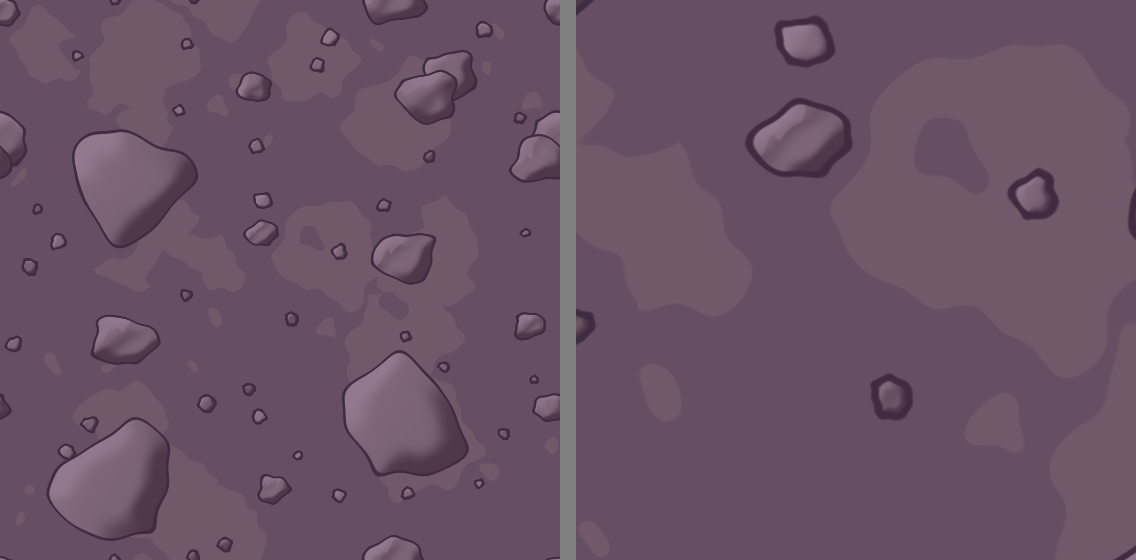
Left, the full canvas; right, a detail of the centre.
This texture is drawn by a three.js fragment shader. Its source:

```glsl
varying vec2 vUv;

// Palette
const vec3 GROUND = vec3(0.400, 0.310, 0.385);
const vec3 STAIN = vec3(0.443, 0.350, 0.410);
const vec3 OUTLINE = vec3(0.25, 0.17, 0.25);
const vec3 STONE_DARK = vec3(0.31, 0.22, 0.29);
const vec3 STONE_MID = vec3(0.48, 0.39, 0.46);
const vec3 STONE_LIGHT = vec3(0.58, 0.475, 0.555);

// Sizes and counts, in canvas widths
const float LARGE = 0.108;
const float MEDIUM = 0.056;
const float SMALL = 0.031;
const float PEBBLE_MIN = 0.007;
const float PEBBLE_MAX = 0.016;
const float STONES = 14.0;
const float PEBBLES = 40.0;
const float LINE = 0.0022;
const float EDGE = 0.0010;

// Stone form
const float FACETS = 7.0;
const float CREASE = 13.0;
const float LIGHT_ANGLE = 2.35;
const vec2 SPREAD = vec2(0.75488, 0.56984);
const vec2 STONE_SHIFT = vec2(-0.06, -0.578);
const float TAU = 6.28319;

float hash(float n) {
  return fract(sin(n * 12.9898 + 4.137) * 4375.85);
}

vec3 hash3(vec2 c) {
  float n = dot(c, vec2(7.13, 31.71));
  return vec3(hash(n), hash(n + 0.37), hash(n + 0.71));
}

// Shortest offset on the repeating canvas
vec2 wrapOffset(vec2 d) {
  return fract(d + 0.5) - 0.5;
}

// Distance to round blobs scattered over a repeating grid
float blobs(vec2 p, float cells, float chance, float minR, float maxR) {
  vec2 g = p * cells;
  float d = 1.0;
  for (int y = -1; y <= 1; y++) {
    for (int x = -1; x <= 1; x++) {
      vec2 cell = floor(g) + vec2(x, y);
      vec2 id = mod(cell, cells);
      vec3 h = hash3(id + cells);
      vec2 centre = cell + 0.2 + 0.6 * h.xy;
      float blob = length(g - centre) - mix(minR, maxR, hash(h.x * 91.0));
      if (h.z < chance) d = min(d, blob);
    }
  }
  return d / cells;
}

// Flat ground stains: wavy blobs, bitten by others, plus small spots
float stains(vec2 p) {
  vec2 w = p + 0.016 * sin(TAU * (p.yx * 4.0 + vec2(0.1, 0.6)))
             + 0.008 * sin(TAU * (p.yx * 11.0 + p * 3.0))
             + 0.003 * sin(TAU * (p.yx * 23.0 - p * 9.0));
  float broad = blobs(w, 6.0, 0.42, 0.28, 0.62);
  float bites = blobs(w + 0.37, 9.0, 0.25, 0.15, 0.45);
  float spots = blobs(w, 13.0, 0.17, 0.10, 0.24);
  return min(max(broad, -bites), spots);
}

// Faceted stone with soft creases, laid over the colour below it
vec3 drawStone(vec3 below, vec2 offset, float radius, float seed, float rough, float lift) {
  vec2 q = offset / radius * vec2(1.0, 1.0 + 0.35 * rough * hash(seed + 0.5));
  if (dot(q, q) > 2.6) return below;
  q += 0.08 * sin(q.yx * 3.2 + seed * vec2(2.1, 3.7))
     + 0.025 * sin(q.yx * 8.0 + seed * vec2(5.3, 1.9));

  // Soft maximum of half planes gives both outline and facet normal
  float sum = 0.0;
  vec2 normal = vec2(0.0);
  for (float k = 0.0; k < FACETS; k++) {
    float a = (k + 0.5 * hash(seed + k * 1.7)) * TAU / FACETS;
    vec2 dir = vec2(cos(a), sin(a));
    float weight = exp(CREASE * (dot(q, dir) - 0.78 - 0.28 * hash(seed * 1.3 + k)));
    sum += weight;
    normal += dir * weight;
  }
  float d = log(sum) / CREASE;
  normal /= sum;

  // Light faces, dark flanks, diagonal sheen and a ragged bright cap
  float la = LIGHT_ANGLE + 0.8 * (hash(seed + 3.3) - 0.5);
  vec2 light = vec2(cos(la), sin(la));
  float bevel = smoothstep(-0.55, -0.08, d);
  float tone = 0.50 + lift + 0.14 * dot(q, light);
  tone += bevel * (0.50 * dot(normal, light) - 0.13);
  tone += rough * 0.20 * sin(5.5 * dot(q, vec2(0.75, -0.65)) + seed);
  float ragged = 0.42 + 0.10 * sin(9.0 * q.x + seed) + 0.05 * sin(21.0 * q.x);
  float cap = smoothstep(0.0, 0.08, dot(q, light) - ragged);
  tone = mix(tone, 0.88, 0.7 * rough * cap);

  vec3 body = mix(STONE_DARK, STONE_MID, smoothstep(0.0, 0.55, tone));
  body = mix(body, STONE_LIGHT, smoothstep(0.5, 1.0, tone));
  float dist = d * radius;
  body = mix(body, OUTLINE, smoothstep(-LINE - EDGE, -LINE + EDGE, dist));
  return mix(below, body, 1.0 - smoothstep(LINE - EDGE, LINE + EDGE, dist));
}

void main() {
  vec2 p = vUv;
  vec3 colour = mix(STAIN, GROUND, smoothstep(-EDGE, EDGE, stains(p)));

  // Pebbles
  for (float i = 0.0; i < PEBBLES; i++) {
    vec2 jitter = 0.16 * (vec2(hash(i + 20.3), hash(i + 70.9)) - 0.5);
    vec2 centre = i * SPREAD + jitter;
    float radius = mix(PEBBLE_MIN, PEBBLE_MAX, hash(i + 0.2));
    float lift = 0.55 * hash(i + 40.6) - 0.25;
    colour = drawStone(colour, wrapOffset(p - centre), radius, i + 50.0, 0.3, lift);
  }

  // Stones, from large to small, some medium ones in pairs
  for (float i = 0.0; i < STONES; i++) {
    float slot = mod(8.0 * i + 3.0 + floor(i / 7.0), STONES);
    vec2 jitter = 0.05 * (vec2(hash(i + 5.1), hash(i + 9.4)) - 0.5);
    vec2 offset = wrapOffset(p - slot * SPREAD - STONE_SHIFT - jitter);
    bool large = i < 2.5;
    bool medium = !large && i < 7.5;
    float radius = large ? LARGE : (medium ? MEDIUM : SMALL);
    float rough = large ? 0.0 : 0.9;
    if (medium && mod(i, 4.0) == 3.0) {
      colour = drawStone(colour, offset - MEDIUM * vec2(0.65, 0.6), 0.85 * MEDIUM, i + 30.0, 0.4, 0.0);
    }
    colour = drawStone(colour, offset, radius, i + 1.0, rough, large ? 0.06 : -0.04);
  }

  gl_FragColor = vec4(colour, 1.0);
}
```
